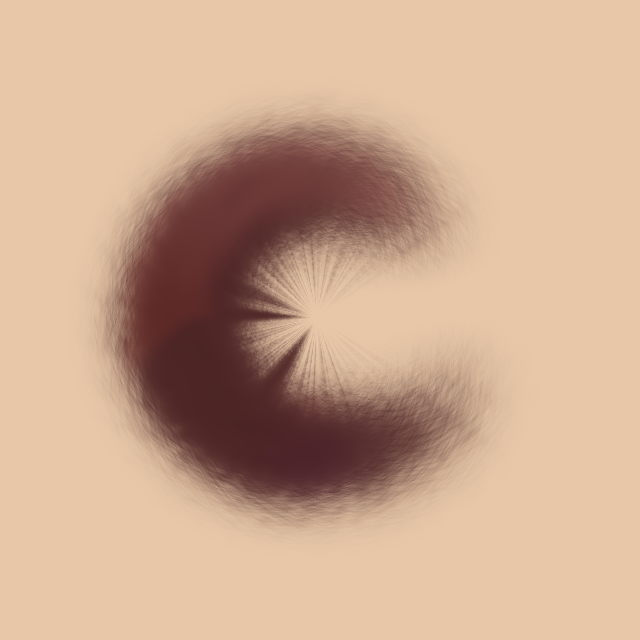
Give the GLSL for this background, as a three.js fragment shader.

```glsl
// A dark, hairy crescent on warm sand, open to the right.
// Its ink density is a polar ring plus narrow spokes; crossing layers of
// stretched noise break the thin rim of that density into fine curved hairs.
varying vec2 vUv;

float hash(vec2 p) {
  return fract(sin(dot(p, vec2(127.1, 311.7))) * 43758.5453);
}

float noise(vec2 p) {
  vec2 i = floor(p), f = fract(p);
  f = f * f * (3.0 - 2.0 * f);
  return mix(mix(hash(i), hash(i + vec2(1.0, 0.0)), f.x),
             mix(hash(i + vec2(0.0, 1.0)), hash(i + vec2(1.0, 1.0)), f.x), f.y);
}

// Smooth fall from 1 to 0 between two values
float fall(float from, float to, float x) {
  return 1.0 - smoothstep(from, to, x);
}

float bump(float x, float width) {
  return exp(-x * x / (width * width));
}

// Thin arcs crossing at several tilts, averaging near one
float strands(float angle, float r) {
  float sum = 0.0;
  for (int i = 0; i < 8; i++) {
    float k = float(i);
    float tilt = (k - 3.5) * 9.0;
    vec2 q = vec2(r * (230.0 + 12.0 * k) + angle * tilt, angle * (3.0 + 0.4 * k));
    float ridge = 1.0 - abs(2.0 * noise(q + 37.0 * k + 50.0) - 1.0);
    sum += pow(ridge, 4.0);
  }
  return sum * 0.36;
}

// Ink of the ring, strongest at the left and fading towards the gap
float ringDensity(float angle, float r) {
  float gap = angle > 0.0 ? 3.24 : 2.97;
  float along = 7.6 * bump(angle - 0.1, 1.78) * fall(2.0, gap, abs(angle));
  float jitter = noise(vec2(angle * 18.0 + r * 25.0, r * 40.0) + 90.0) - 0.5;
  float middle = 0.205 + 0.03 * smoothstep(1.7, 2.8, angle);
  return along * bump(r - middle + 0.008 * jitter, 0.069);
}

// Wedges and faint rays that converge on the centre
float spokeDensity(float angle, float r) {
  float wedges = 2.6 * bump(angle + 0.05, 0.09)
               + 1.3 * bump(angle + 0.36, 0.10)
               + 2.3 * bump(angle - 0.98, 0.12);
  float rays = 0.45 * pow(noise(vec2(angle * 34.0 + 120.0, 3.0)), 2.0)
             * fall(1.2, 2.9, abs(angle));
  return (wedges * smoothstep(0.005, 0.085, r) + rays * smoothstep(0.0, 0.07, r))
         * fall(0.09, 0.19, r);
}

vec3 inkColor(vec2 p, float angle, float r, float density) {
  vec3 umber = vec3(0.300, 0.145, 0.145);
  vec3 red = vec3(0.370, 0.165, 0.155);
  vec3 mauve = vec3(0.415, 0.215, 0.210);
  vec3 plum = vec3(0.285, 0.120, 0.160);

  // Warm outer band over the upper left, dark inside and below
  float border = 0.175 + 0.35 * max(angle + 0.05, 0.0);
  float warm = smoothstep(-0.04, 0.04, r - border);
  vec3 band = mix(red, mauve, smoothstep(0.0, 0.9, -angle));
  vec3 ink = mix(umber, band, warm);
  ink = mix(ink, plum, 0.7 * bump(length(p - vec2(0.0, -0.235)), 0.09));
  ink = mix(ink, red, 0.6 * bump(length(p - vec2(0.0, -0.115)), 0.05));

  // Slow streaks, and a browner tint where strands thin out
  ink *= 0.97 + 0.06 * noise(vec2(r * 35.0 + angle * 2.0, angle * 3.0) + 20.0);
  return mix(vec3(0.37, 0.23, 0.21), ink, smoothstep(0.1, 1.6, density));
}

void main() {
  vec2 p = vUv - vec2(0.495, 0.503);
  float r = length(p);
  // Zero points left and positive turns downward, so the seam lies in the gap
  float angle = atan(-p.y, -p.x - 0.000001);

  float ring = ringDensity(angle, r);
  float spokes = spokeDensity(angle, r);

  // Hairs show at the sparse rim and merge into a solid core
  float hair = 0.55 * fall(0.5, 3.2, ring + spokes);
  float texture = mix(1.0, strands(angle, r), hair);
  float coverage = 1.0 - exp(-(ring + spokes) * texture);

  vec3 sand = vec3(0.907, 0.782, 0.659);
  vec3 color = mix(sand, inkColor(p, angle, r, ring + spokes), coverage);
  gl_FragColor = vec4(color, 1.0);
}
```
